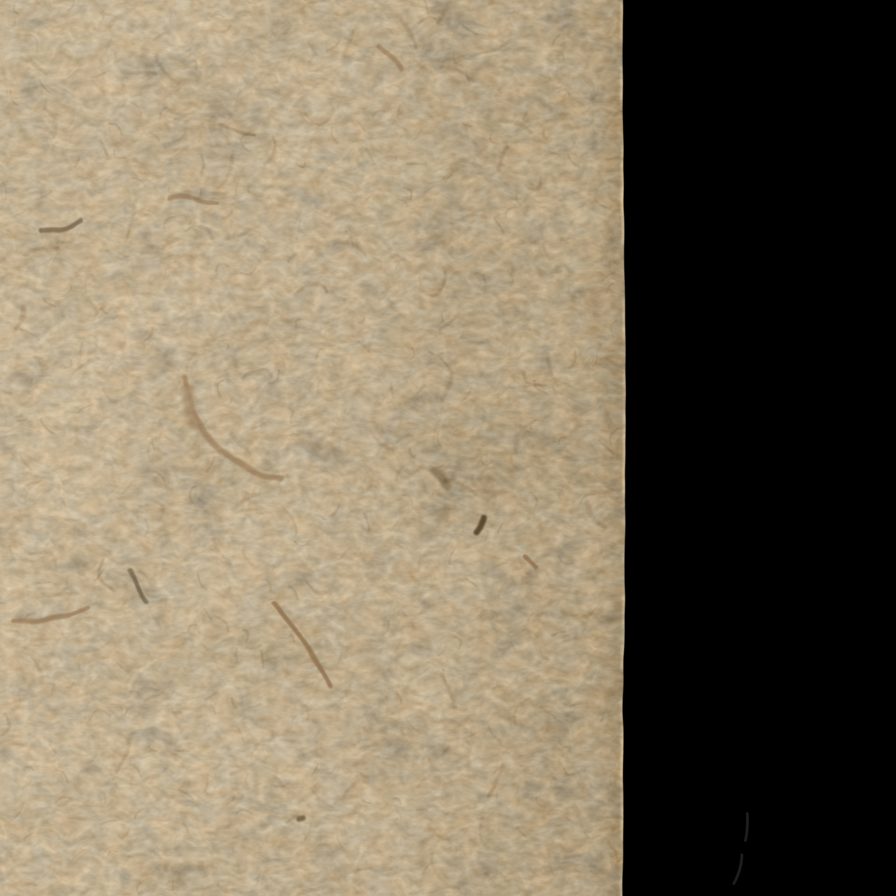
A WebGL 1 fragment shader for this texture:

```glsl
precision highp float;
uniform vec2 u_resolution;

vec2 hash2(vec2 p) {
  vec3 q = fract(p.xyx * vec3(0.1031, 0.1030, 0.0973));
  q += dot(q, q.yzx + 33.33);
  return fract((q.xx + q.yz) * q.zy);
}

float cornerGradient(vec2 cell, vec2 offset) {
  float angle = 6.2832 * hash2(cell + 57.0).x;
  return dot(vec2(cos(angle), sin(angle)), offset);
}

float gradientNoise(vec2 p) {
  vec2 i = floor(p), f = fract(p);
  vec2 u = f * f * f * (f * (f * 6.0 - 15.0) + 10.0);
  vec2 e = vec2(1.0, 0.0);
  return mix(mix(cornerGradient(i, f), cornerGradient(i + e, f - e), u.x),
             mix(cornerGradient(i + e.yx, f - e.yx), cornerGradient(i + 1.0, f - 1.0), u.x), u.y);
}

float fbm(vec2 p) {
  float sum = 0.0, amplitude = 1.0;
  for (int i = 0; i < 3; i++) {
    sum += amplitude * gradientNoise(p);
    p = mat2(1.6, 1.2, -1.2, 1.6) * p + 17.3;
    amplitude *= 0.6;
  }
  return sum;
}

// Coverage of a thin strand from a to b, bowed sideways by bend
float strand(vec2 p, vec2 a, vec2 b, float bend, float width) {
  vec2 dir = normalize(b - a), q = p - a;
  float len = length(b - a), along = dot(q, dir);
  float t = clamp(along / len, 0.0, 1.0);
  float across = dot(q, vec2(-dir.y, dir.x)) - bend * 4.0 * t * (1.0 - t);
  return 1.0 - smoothstep(width * 0.2, width, length(vec2(across, along - t * len)));
}

// Random short strands: x darkens, y lightens
vec2 scatteredStrands(vec2 p, float scale) {
  vec2 cover = vec2(0.0), home = floor(p * scale);
  for (int j = -1; j <= 1; j++) {
    for (int i = -1; i <= 1; i++) {
      vec2 cell = home + vec2(float(i), float(j));
      vec2 place = hash2(cell + scale), trait = hash2(cell + scale + 91.0);
      float angle = (trait.x - 0.5) * 2.8;
      vec2 reach = vec2(cos(angle), sin(angle)) * (0.15 + 0.3 * trait.y);
      vec2 mid = cell + place;
      float s = strand(p * scale, mid - reach, mid + reach, (place.x - 0.5) * 0.3, 0.045 + 0.0012 * scale);
      s *= 0.2 + 0.8 * fract(place.y * 13.0);
      cover = max(cover, s * vec2(step(trait.y, 0.6), step(0.6, trait.y)));
    }
  }
  return cover;
}

void main() {
  vec2 p = gl_FragCoord.xy / u_resolution;
  float pixel = 1.0 / u_resolution.y;

  // Mottled pulp
  vec2 warped = p + 0.006 * vec2(gradientNoise(p * 32.0), gradientNoise(p * 32.0 + 40.0));
  float cloud = fbm(p * vec2(7.0, 9.0) + 3.0);
  float grain = fbm(warped * vec2(52.0, 85.0));
  float fine = gradientNoise(warped * vec2(120.0, 170.0) + 9.0);
  float tint = fbm(warped * vec2(34.0, 46.0) + 70.0);
  vec3 paper = vec3(0.745, 0.675, 0.555);
  paper += 0.035 * cloud + 0.085 * grain + 0.05 * fine;
  paper += vec3(0.03, 0.0, -0.03) * tint;
  float smudge = smoothstep(0.15, 0.75, fbm(p * vec2(15.0, 21.0) + 25.0));
  paper -= vec3(0.08, 0.065, 0.045) * smudge;

  // Broad shading toward the cut side
  paper += 0.018 * (1.0 - smoothstep(0.0, 0.45, p.x));
  paper -= vec3(0.045, 0.047, 0.05) * smoothstep(0.36, 0.68, p.x);
  paper -= vec3(0.05, 0.055, 0.06) * smoothstep(0.655, 0.695, p.x);
  paper -= 0.04 * exp(-dot(p - vec2(0.5, 0.46), p - vec2(0.5, 0.46)) * 250.0);
  paper -= vec3(0.09, 0.08, 0.06) * exp(-length((p - vec2(0.243, 0.87)) * vec2(60.0, 85.0)));

  // Scattered fibres
  vec2 loose = scatteredStrands(warped, 17.0) * 0.7 + scatteredStrands(warped + 0.37, 34.0) * 0.6;
  paper -= vec3(0.08, 0.095, 0.1) * loose.x;
  paper += vec3(0.045, 0.04, 0.03) * loose.y;

  // Prominent brown fibres
  float brown = 0.75 * strand(warped, vec2(0.208, 0.577), vec2(0.313, 0.466), -0.028, 0.007);
  brown = max(brown, 0.6 * strand(p, vec2(0.210, 0.565), vec2(0.217, 0.528), -0.002, 0.011));
  brown = max(brown, strand(warped, vec2(0.306, 0.326), vec2(0.367, 0.236), 0.004, 0.0045));
  brown = max(brown, 0.8 * strand(warped, vec2(0.016, 0.307), vec2(0.098, 0.322), -0.004, 0.004));
  brown = max(brown, 0.7 * strand(warped, vec2(0.189, 0.779), vec2(0.241, 0.772), 0.003, 0.004));
  brown = max(brown, 0.7 * strand(warped, vec2(0.423, 0.950), vec2(0.447, 0.922), 0.002, 0.004));
  brown = max(brown, strand(p, vec2(0.586, 0.379), vec2(0.598, 0.367), 0.0, 0.004));
  paper = mix(paper, vec3(0.54, 0.41, 0.27), 0.72 * brown);

  // Dark specks
  float dark = strand(p, vec2(0.540, 0.422), vec2(0.532, 0.406), 0.001, 0.0055);
  dark = max(dark, 0.6 * strand(warped, vec2(0.147, 0.362), vec2(0.165, 0.330), -0.003, 0.0045));
  dark = max(dark, 0.6 * strand(warped, vec2(0.046, 0.743), vec2(0.089, 0.753), -0.004, 0.0045));
  dark = max(dark, 0.7 * strand(p, vec2(0.334, 0.086), vec2(0.338, 0.087), 0.0, 0.005));
  dark = max(dark, 0.4 * strand(warped, vec2(0.485, 0.475), vec2(0.502, 0.458), 0.0, 0.007));
  paper = mix(paper, vec3(0.30, 0.23, 0.14), 0.85 * dark);

  // Slightly bowed cut with a pale, broken rim
  float cut = 0.695 + 0.003 * smoothstep(0.15, 0.4, p.y) * (1.0 - smoothstep(0.6, 0.9, p.y));
  cut += 0.0015 * gradientNoise(vec2(p.y * 28.0, 4.5));
  float rim = smoothstep(-0.005, -0.001, p.x - cut);
  paper += vec3(0.13, 0.12, 0.10) * rim * smoothstep(-0.3, 0.3, gradientNoise(vec2(p.y * 22.0, 8.3)));
  float sheet = 1.0 - smoothstep(-pixel, pixel, p.x - cut);

  // Faint scratches on the black backing
  float scratch = strand(p, vec2(0.834, 0.092), vec2(0.832, 0.062), 0.001, 0.0025);
  scratch = max(scratch, strand(p, vec2(0.828, 0.046), vec2(0.819, 0.014), 0.002, 0.0025));
  gl_FragColor = vec4(mix(vec3(0.12) * scratch, clamp(paper, 0.0, 1.0), sheet), 1.0);
}
```
